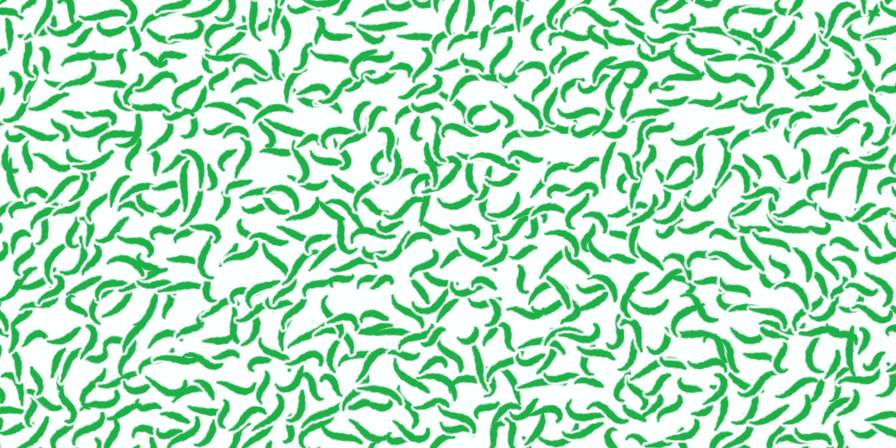
Reproduce this pattern procedurally as a Shadertoy shader.

```glsl
const vec3 PAPER = vec3(0.99, 1.0, 1.0);
const vec3 INK = vec3(0.11, 0.69, 0.28);

// Lengths are fractions of the canvas height, angles are radians
const float CELL = 0.056;
const float JITTER = 0.6;
const float HALF_WIDTH = 0.0081;
const float TIP_WIDTH = 0.4;       // share of the full width left at the tips
const float WIDTH_SKEW = 0.2;      // one end heavier than the other
const float SHORT_HALF = 0.030;
const float LONG_HALF = 0.058;
const float GAP = 0.006;           // clear margin around a stroke
const float TOUCH_SHARE = 0.15;    // strokes without that margin
const float BEND = 1.3;            // C shape
const float CURL = 1.9;            // S shape
const float MEAN_ANGLE = 0.45;
const float ANGLE_DRIFT = 2.2;
const float ANGLE_SPREAD = 1.9;
const float DRIFT_SCALE = 4.0;
const float ROUGHNESS = 0.0022;
const float ROUGH_SCALE = 95.0;
const float SOFTNESS = 0.0029;
const int SEGMENTS = 6;            // per half stroke

vec2 hash2(vec2 p) {
    vec3 q = fract(p.xyx * vec3(0.1031, 0.1030, 0.0973));
    q += dot(q, q.yzx + 33.33);
    return fract((q.xx + q.yz) * q.zy);
}

float gradientDot(vec2 corner, vec2 offset) {
    float a = 6.2832 * hash2(corner).x;
    return dot(vec2(cos(a), sin(a)), offset);
}

float gradientNoise(vec2 p) {
    vec2 i = floor(p), f = p - i;
    vec2 u = f * f * f * (f * (f * 6.0 - 15.0) + 10.0);
    vec2 e = vec2(0.0, 1.0);
    return mix(mix(gradientDot(i, f), gradientDot(i + e.yx, f - e.yx), u.x),
               mix(gradientDot(i + e, f - e), gradientDot(i + e.yy, f - e.yy), u.x), u.y);
}

// Tapered half width, s runs from -1 to 1 along the stroke
float brush(float s) {
    return HALF_WIDTH * mix(1.0, TIP_WIDTH, s * s) * (1.0 + WIDTH_SKEW * s);
}

// Signed distance to a curved stroke walked outwards from its middle
float strokeDistance(vec2 p, float angle, float bend, float curl, float halfLength) {
    float d = 1.0;
    float stepLength = halfLength / float(SEGMENTS);
    for (float side = -1.0; side < 2.0; side += 2.0) {
        vec2 a = vec2(0.0);
        for (int i = 0; i < SEGMENTS; i++) {
            float t = side * (float(i) + 0.5) / float(SEGMENTS);
            float heading = angle + bend * t + curl * t * t;
            vec2 dir = side * vec2(cos(heading), sin(heading));
            float along = clamp(dot(p - a, dir), 0.0, stepLength);
            float s = side * (float(i) + along / stepLength) / float(SEGMENTS);
            d = min(d, length(p - a - dir * along) - brush(s));
            a += dir * stepLength;
        }
    }
    return d;
}

// Strokes are laid in a fixed order, each clearing a margin in older ones
float strokes(vec2 p, float soft) {
    float ink = 0.0;
    float row = floor(p.y / CELL);
    for (float j = -2.0; j <= 2.0; j++) {
        float y = row + j;
        float stagger = 0.5 * mod(y, 2.0);
        float column = floor(p.x / CELL - stagger);
        for (float i = -2.0; i <= 2.0; i++) {
            vec2 id = vec2(column + i, y);
            vec2 place = hash2(id + 17.0);
            vec2 shape = hash2(id + 71.0) * 2.0 - 1.0;
            vec2 size = hash2(id + 139.0);
            vec2 center = CELL * (id + vec2(stagger, 0.0) + 0.5 + JITTER * (place - 0.5));
            float halfLength = mix(SHORT_HALF, LONG_HALF, size.x);
            vec2 q = p - center;
            if (length(q) > halfLength + 2.0 * HALF_WIDTH + GAP) continue;

            float angle = MEAN_ANGLE + ANGLE_DRIFT * gradientNoise(center * DRIFT_SCALE)
                        + ANGLE_SPREAD * (hash2(id + 211.0).x - 0.5);
            float d = strokeDistance(q, angle, BEND * shape.x, CURL * shape.y, halfLength);
            float gap = size.y < TOUCH_SHARE ? -1.0 : GAP;
            ink *= smoothstep(gap - soft, gap + soft, d);
            ink = max(ink, 1.0 - smoothstep(-soft, soft, d));
        }
    }
    return ink;
}

void mainImage(out vec4 fragColor, in vec2 fragCoord) {
    vec2 p = fragCoord / iResolution.y;
    float soft = max(SOFTNESS, 0.75 / iResolution.y);

    // Slightly ragged outlines
    vec2 r = p * ROUGH_SCALE;
    p += ROUGHNESS * vec2(gradientNoise(r), gradientNoise(r + 40.5));

    fragColor = vec4(mix(PAPER, INK, strokes(p, soft)), 1.0);
}
```
